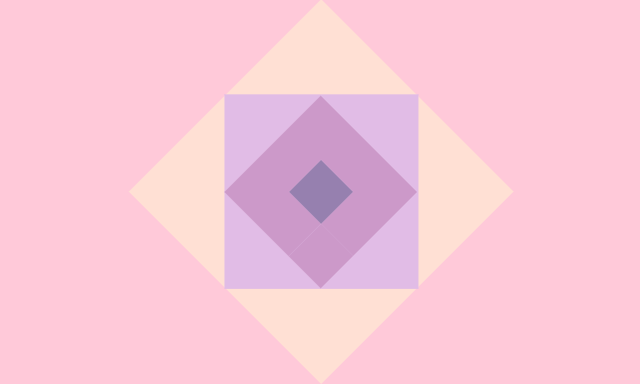
This background is drawn by a WebGL 2 fragment shader. Its source:

```glsl
#version 300 es
precision highp float;
// Nested pastel diamonds and a square, centred on a flat pink field.

uniform vec2 u_resolution;
out vec4 outColor;

const vec3 PINK = vec3(1.0, 0.788, 0.851);
const vec3 CREAM = vec3(1.0, 0.878, 0.831);
const vec3 LILAC = vec3(0.882, 0.737, 0.902);
const vec3 MAUVE = vec3(0.80, 0.60, 0.79);
const vec3 VIOLET = vec3(0.588, 0.502, 0.686);
const vec3 HIGHLIGHT = vec3(0.91, 0.80, 0.92);

// Signed distance to a diamond with the given half diagonal.
float diamond(vec2 p, float radius) {
    return (abs(p.x) + abs(p.y) - radius) * 0.70711;
}

// Signed distance to an axis-aligned box.
float box(vec2 p, vec2 halfSize) {
    vec2 d = abs(p) - halfSize;
    return length(max(d, 0.0)) + min(max(d.x, d.y), 0.0);
}

float segment(vec2 p, vec2 a, vec2 b) {
    vec2 ab = b - a;
    float t = clamp(dot(p - a, ab) / dot(ab, ab), 0.0, 1.0);
    return length(p - a - ab * t);
}

// Antialiased coverage of a shape.
float fill(float d, float pixel) {
    return clamp(0.5 - d / pixel, 0.0, 1.0);
}

// Soft hairline along a zero distance.
float hairline(float d, float width, float pixel) {
    return fill(abs(d) - 0.5 * width, pixel);
}

void main() {
    // Units of canvas height, measured from the centre.
    vec2 p = (gl_FragCoord.xy - 0.5 * u_resolution) / u_resolution.y;
    float pixel = 1.0 / u_resolution.y;
    float lineWidth = 0.0016;

    vec2 core = p - vec2(0.0028, 0.0004);
    float outerD = diamond(p - vec2(0.0032, 0.001), 0.501);
    float squareD = box(p - vec2(0.0038, 0.001), vec2(0.2526, 0.2533));
    float middleD = diamond(p - vec2(0.002, 0.0), 0.2513);
    float coreD = diamond(core, 0.0833);

    // Layers from back to front.
    vec3 color = mix(PINK, CREAM, fill(outerD, pixel));
    color = mix(color, LILAC, fill(squareD, pixel));
    color = mix(color, MAUVE, fill(middleD, pixel));

    // Faint seams falling from the lower tip of the core.
    vec2 mirrored = vec2(abs(core.x), core.y);
    float seamD = segment(mirrored, vec2(0.0, -0.0833), vec2(0.0833, -0.1666));
    float seamStrength = core.x < 0.0 ? 0.25 : 0.12;
    color = mix(color, HIGHLIGHT, seamStrength * hairline(seamD, lineWidth, pixel));

    color = mix(color, VIOLET, fill(coreD, pixel));

    // Pale rims of the two inner diamonds.
    color = mix(color, HIGHLIGHT, 0.25 * hairline(middleD, lineWidth, pixel));
    color = mix(color, HIGHLIGHT, 0.15 * hairline(coreD, lineWidth, pixel));

    outColor = vec4(color, 1.0);
}
```
